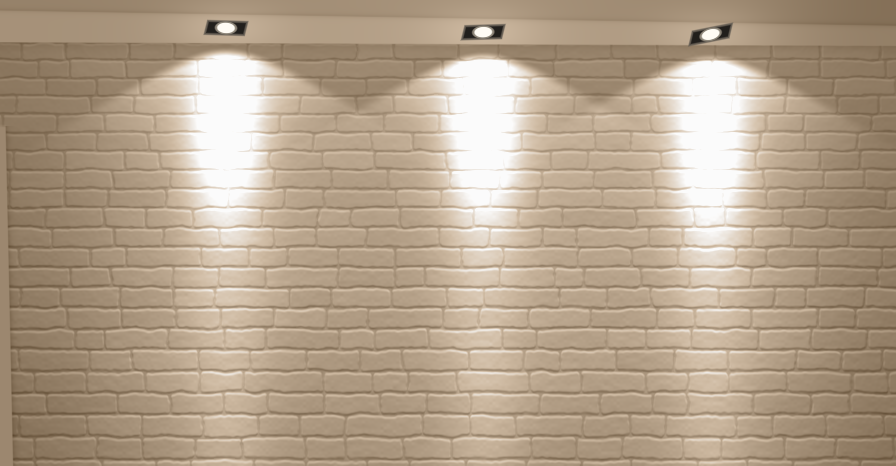
Give the GLSL for this texture, as a Shadertoy shader.

```glsl
// Whitewashed brick wall washed by three recessed ceiling spotlights.

// Each lamp: position, tilt of the fitting, height of its hot spot on the wall.
const vec4 LAMPS[3] = vec4[3](
    vec4(0.485, 0.940, -0.03, 0.715),
    vec4(1.037, 0.931, 0.03, 0.710),
    vec4(1.525, 0.926, 0.20, 0.675));

float hash(vec2 p) {
    vec3 q = fract(p.xyx * vec3(0.1031, 0.1030, 0.0973));
    q += dot(q, q.yzx + 33.33);
    return fract((q.x + q.y) * q.z);
}

float noise(vec2 p) {
    vec2 i = floor(p), f = fract(p);
    f = f * f * (3.0 - 2.0 * f);
    return mix(mix(hash(i), hash(i + vec2(1, 0)), f.x),
               mix(hash(i + vec2(0, 1)), hash(i + 1.0), f.x), f.y);
}

// Position of the joint to the left of brick k, in brick widths.
float joint(float k, float row) {
    return k + 0.55 * hash(vec2(k + 40.0, row * 7.0 + 3.0));
}

// Surface height in x, a random value for the brick in y.
vec2 brickwork(vec2 p) {
    float depth = 0.91 - p.y;
    vec2 wobble = vec2(noise(p * 38.0), noise(p * 31.0 + 17.0)) - 0.5;
    float course = 26.5 * depth - 3.4 * depth * depth + 0.13 * wobble.y;
    float row = floor(course);
    float x = (p.x + 0.005 * wobble.x) / 0.115 + hash(vec2(row, 9.0)) + 1.0;
    float k = floor(x);
    if (x < joint(k, row)) k -= 1.0;

    // Distance inwards from the rounded outline of the brick.
    float side = min(x - joint(k, row), joint(k + 1.0, row) - x) * 0.115;
    float bed = (0.5 - abs(fract(course) - 0.5)) * 0.043;
    float inset = 0.008 - length(max(0.008 - vec2(side, bed), 0.0));
    inset += 0.002 * (noise(p * 110.0) - 0.5);
    float height = smoothstep(0.0, 0.0065, inset);
    height += 0.3 * noise(p * vec2(60.0, 85.0)) + 0.15 * noise(p * 150.0);
    return vec2(height, hash(vec2(k, row + 21.0)));
}

// Brightness on the flat wall in z, direction towards the light in xy.
vec3 wallLight(vec2 p) {
    float margin = smoothstep(0.0, 0.35, p.x) * smoothstep(1.93, 1.60, p.x);
    float light = 0.465 + 0.055 * margin - 0.03 * smoothstep(0.3, 0.0, p.y);
    vec2 toLight = vec2(0.0, 0.15);
    for (int i = 0; i < 3; i++) {
        vec4 lamp = LAMPS[i];
        float dx = p.x - lamp.x, dy = p.y - lamp.w;
        float drop = lamp.y - 0.045 - p.y - (length(vec2(0.06, 0.6 * dx)) - 0.06);
        float lit = smoothstep(-0.005, 0.025, drop);
        float below = max(drop, 0.0);
        float beam = 0.15 * exp(-14.0 * dx * dx - 0.55 * below);
        beam += 0.21 * exp(-28.0 * dx * dx - 13.0 * below);
        beam += 0.17 * exp(-130.0 * dx * dx - 0.7 * below);
        beam += 0.40 * exp(-190.0 * dx * dx - 32.0 * dy * dy);
        light += lit * beam;
        toLight += (lamp.xy - p) * exp(-14.0 * dx * dx);
    }
    return vec3(normalize(toLight), light);
}

// Warm cream that bleaches to white as it gets brighter.
vec3 cream(float light) {
    float warmth = 1.0 - smoothstep(0.70, 1.02, light);
    return clamp(light + vec3(0.08, 0.0, -0.095) * warmth, 0.0, 0.985);
}

void mainImage(out vec4 fragColor, in vec2 fragCoord) {
    vec2 p = fragCoord / iResolution.y;
    float px = 1.0 / iResolution.y;

    // Brick relief under grazing light.
    vec3 wall = wallLight(p);
    vec2 brick = brickwork(p);
    float relief = brick.x - brickwork(p + wall.xy * 0.0042).x;
    float strength = mix(0.24, 0.11, smoothstep(0.25, 0.85, p.y));
    float light = wall.z * (1.0 + strength * relief);
    light *= mix(0.92, 1.01, smoothstep(0.0, 1.0, brick.x)) * (0.98 + 0.05 * brick.y);

    // Door trim on the left.
    float trimEdge = 0.012 + 0.022 * (0.74 - p.y);
    float trim = smoothstep(px, -px, p.x - trimEdge) * smoothstep(0.735, 0.725, p.y);
    light *= 1.0 - 0.18 * exp(-abs(p.x - trimEdge) / 0.006) * step(p.y, 0.73);
    light = mix(light, 0.53, trim);

    // Soffit, its upper moulding and the shadow at the wall.
    float ceilingY = 0.909 - 0.004 * p.x;
    float soffit = 0.57 + 0.06 * smoothstep(0.9, 0.0, abs(p.x - 0.95));
    for (int i = 0; i < 3; i++) {
        vec2 q = (p - LAMPS[i].xy) * vec2(1.0, 2.0);
        soffit += 0.09 * exp(-70.0 * dot(q, q));
    }
    soffit -= 0.07 * smoothstep(1.55, 1.92, p.x);
    float moulding = 0.978 - 0.017 * p.x;
    soffit -= 0.06 * smoothstep(-px, px, p.y - moulding);
    soffit -= 0.05 * exp(-abs(p.y - moulding) / 0.004);
    light *= 1.0 - 0.12 * exp(-max(ceilingY - p.y, 0.0) / 0.012);
    light = mix(light, soffit, smoothstep(-px, px, p.y - ceilingY));
    vec3 color = cream(light);

    // Tilted lamp fittings with glowing bulbs.
    for (int i = 0; i < 3; i++) {
        vec2 q = p - LAMPS[i].xy;
        q.y -= LAMPS[i].z * q.x;
        vec2 b = abs(q - vec2(0.25 * q.y, 0.0)) - vec2(0.044, 0.016);
        float box = max(b.x, b.y);
        float bulb = length(q * vec2(1.0, 1.7)) - 0.019;
        color = mix(color, vec3(0.40, 0.37, 0.33), smoothstep(px, -px, box));
        color = mix(color, vec3(0.13, 0.12, 0.11), smoothstep(px, -px, box + 0.004));
        color = mix(color, vec3(0.55, 0.52, 0.47), smoothstep(px, -px, bulb - 0.005));
        color = mix(color, vec3(1.0, 0.99, 0.96), smoothstep(px, -px, bulb));
    }
    fragColor = vec4(color, 1.0);
}
```
